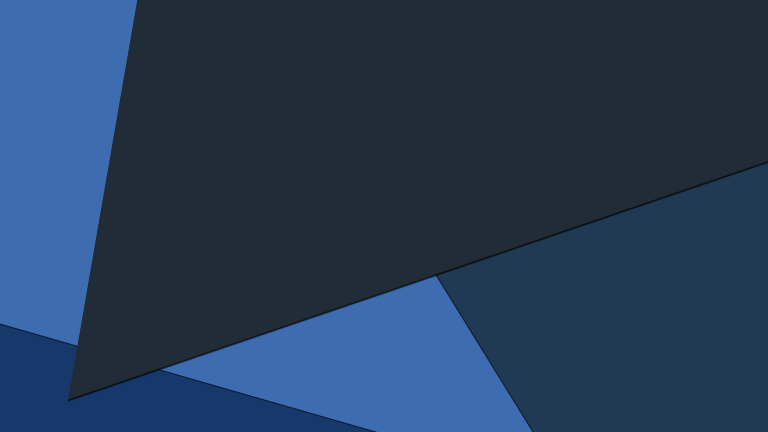
Reproduce this background procedurally as a Shadertoy shader.

```glsl
const vec3 BLUE  = vec3(0.240, 0.424, 0.694);
const vec3 NAVY  = vec3(0.092, 0.220, 0.420);
const vec3 TEAL  = vec3(0.127, 0.229, 0.327);
const vec3 SLATE = vec3(0.135, 0.174, 0.210);

// Signed distance to the line a-b, positive on its left
float side(vec2 p, vec2 a, vec2 b) {
    vec2 dir = normalize(b - a);
    return dot(p - a, vec2(-dir.y, dir.x));
}

// Smooth coverage of the positive side
float cover(float d, float pixel) {
    return smoothstep(-0.5 * pixel, 0.5 * pixel, d);
}

// Thin dark seam centred on an edge, keeping its weight at any size
float seam(float d, float width, float pixel) {
    float w = max(width, 0.5 * pixel);
    return width / w * exp(-d * d / (w * w));
}

void mainImage(out vec4 fragColor, in vec2 fragCoord) {
    float pixel = 1.0 / iResolution.y;
    float aspect = iResolution.x / iResolution.y;
    // Layout space: height 1, width 16:9
    vec2 p = fragCoord / iResolution.xy * vec2(16.0 / 9.0, 1.0);
    pixel *= max(1.0, 16.0 / 9.0 / aspect);

    // Edges of the sheets
    vec2 tip = vec2(0.1574, 0.0735);
    float navyEdge  = side(p, vec2(0.870, 0.0), vec2(0.0, 0.250));
    float tealEdge  = side(p, vec2(1.0093, 0.3634), vec2(1.2338, 0.0));
    float lowerEdge = side(p, tip, vec2(1.7778, 0.6255));
    float leftEdge  = side(p, vec2(0.3177, 1.0), tip);

    // Lower sheets with their seams
    vec3 color = mix(BLUE, NAVY, cover(navyEdge, pixel));
    color *= 1.0 - 0.65 * seam(navyEdge, 0.0014, pixel);
    color = mix(color, TEAL, cover(tealEdge, pixel));
    color *= 1.0 - 0.65 * seam(tealEdge, 0.0014, pixel);

    // Top sheet with a dark lower rim
    float inside = cover(leftEdge, pixel);
    color = mix(color, SLATE, inside * cover(lowerEdge, pixel));
    color *= 1.0 - 0.75 * inside * seam(lowerEdge + 0.0006, 0.0022, pixel);

    fragColor = vec4(color, 1.0);
}
```
